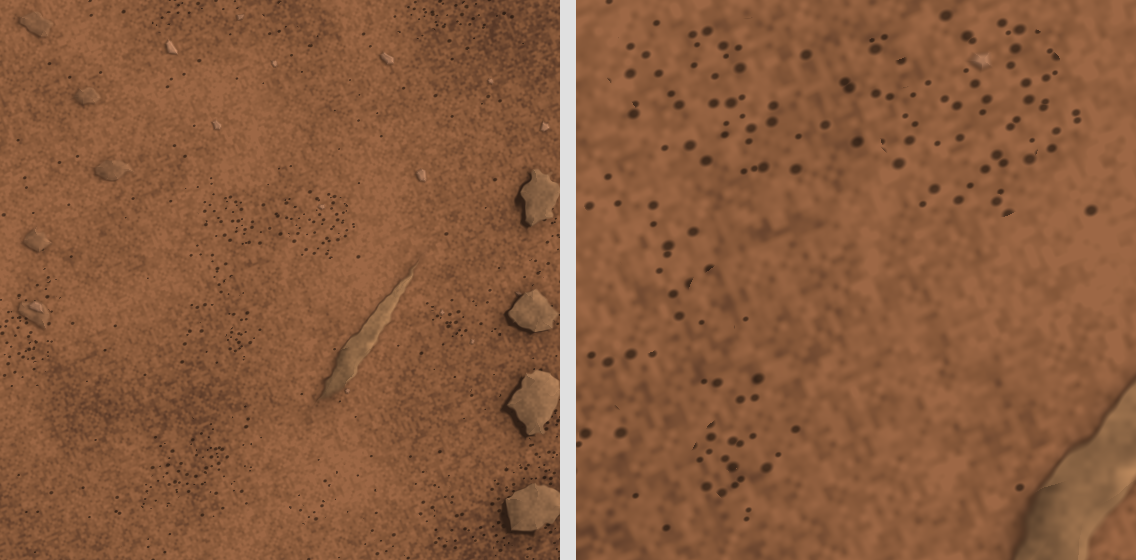
Left: the whole. Right: its middle third, enlarged.
Write a WebGL 2 fragment shader that draws this texture.

```glsl
#version 300 es
precision highp float;
// Dry rust-brown soil seen from above: warped noise gives the soft mottling,
// fine noise the grain, jittered cells the clustered pits. Faceted rocks, cut
// by random half-planes, lie on top with shadows toward the lower left.
#define MOTTLE_SCALE 3.2
#define MOTTLE_AMOUNT 1.45
#define GRAIN_SCALE 210.0
#define GRAIN_AMOUNT 0.62
#define PIT_SCALE 105.0
#define PIT_DARKNESS 0.50
#define EDGE_SOFTNESS 0.0022
#define LIGHT_DIR vec2(0.88, 0.47)
#define BOULDERS 4
#define STONES 5
#define PEBBLES 14
uniform vec2 u_resolution;
out vec4 fragColor;

float hash(vec2 p) {
  vec3 h = fract(vec3(p.xyx) * 0.1031);
  h += dot(h, h.yzx + 33.33);
  return fract((h.x + h.y) * h.z);
}
vec2 hash2(vec2 p) { return vec2(hash(p + 17.3), hash(p + 71.9)); }
mat2 rotation(float a) { return mat2(cos(a), -sin(a), sin(a), cos(a)); }

float noise(vec2 p) {
  vec2 i = floor(p), f = fract(p);
  f = f * f * (3.0 - 2.0 * f);
  return mix(mix(hash(i), hash(i + vec2(1, 0)), f.x),
             mix(hash(i + vec2(0, 1)), hash(i + vec2(1, 1)), f.x), f.y);
}
float fbm(vec2 p) {
  float sum = 0.0, amp = 0.5;
  for (int i = 0; i < 5; i++, amp *= 0.5) {
    sum += amp * noise(p);
    p = rotation(0.65) * p * 2.03 + 11.7;
  }
  return sum / 0.97;
}

// Small dark pits; density is the chance that a cell holds one.
float pits(vec2 p, float density) {
  float cover = 0.0;
  for (int k = 0; k < 9; k++) {
    vec2 id = floor(p) + vec2(k % 3 - 1, k / 3 - 1);
    float radius = mix(0.25, 0.6, hash(id + 5.1));
    float d = length((p - id - hash2(id)) * vec2(1.0, 1.25));
    cover = max(cover, step(hash(id + 39.7), density) * (1.0 - smoothstep(radius * 0.3, radius, d)));
  }
  return cover;
}

// Unit rock: x is the distance, y the light on the nearest facet.
vec2 rockShape(vec2 q, float seed, mat2 turn) {
  vec2 best = vec2(-9.0, 0.0);
  for (int k = 0; k < 7; k++) {
    vec2 h = hash2(vec2(float(k) * 3.7, seed));
    float a = 6.2832 * (float(k) + 0.75 * h.x) / 7.0;
    vec2 n = vec2(cos(a), sin(a));
    float d = dot(q, n) - mix(0.58, 1.0, h.y);
    if (d > best.x) best = vec2(d, dot(n * turn, LIGHT_DIR));
  }
  return best;
}
void addRock(inout vec3 col, vec2 p, vec2 center, vec2 extent, float angle,
             float seed, vec3 tint, float shadow) {
  float thin = min(extent.x, extent.y);
  vec2 v = p - center;
  if (length(v) > 2.2 * max(extent.x, extent.y)) return;
  mat2 turn = rotation(angle);
  v += min(0.012, 0.4 * thin) * (vec2(noise(p * 75.0), noise(p * 75.0 + 40.0)) - 0.5);
  vec2 body = rockShape(turn * v / extent, seed, turn);
  float shade = rockShape(turn * (v + LIGHT_DIR * thin * 0.24) / extent, seed, turn).x * thin;
  // Wide dim halo, then the tight shadow, then the lit faces.
  col *= 1.0 - 0.22 * shadow * (1.0 - smoothstep(0.0, 0.55 * thin, shade));
  col = mix(col, vec3(0.17, 0.11, 0.075), shadow * (1.0 - smoothstep(-0.003, 0.003, shade)));
  float facet = body.y * smoothstep(-0.5, -0.1, body.x);
  float rough = 0.6 * noise(p * 60.0 + seed) + 0.4 * noise(p * GRAIN_SCALE) - 0.5;
  vec3 face = tint * (1.0 + 0.2 * facet + 0.34 * rough);
  col = mix(col, face, 1.0 - smoothstep(-EDGE_SOFTNESS, EDGE_SOFTNESS, body.x * thin));
}

vec3 soil(vec2 p) {
  vec2 warp = vec2(fbm(p * 2.5 + 3.0), fbm(p * 2.5 + 19.0)) - 0.5;
  float tone = 0.53 + MOTTLE_AMOUNT * (fbm(p * MOTTLE_SCALE + 1.6 * warp) - 0.5);
  // Paler dust at the upper middle, darker ground at the right.
  vec2 dust = (p - vec2(0.62, 0.96)) * vec2(1.0, 1.4) + 0.2 * warp;
  tone += 0.2 * (1.0 - smoothstep(0.05, 0.3, length(dust)));
  tone -= 0.22 * smoothstep(0.72, 1.0, p.x + 0.3 * warp.x);
  vec2 g = rotation(0.4) * p;
  tone += GRAIN_AMOUNT * (noise(g * GRAIN_SCALE) + 0.6 * noise(g * GRAIN_SCALE * 0.47 + 8.0) - 0.8);
  vec3 col = mix(vec3(0.37, 0.24, 0.165), vec3(0.52, 0.34, 0.22), clamp(tone * 2.0, -0.2, 1.0));
  col = mix(col, vec3(0.615, 0.405, 0.27), clamp(tone * 2.0 - 1.0, 0.0, 1.0));
  float cluster = smoothstep(0.57, 0.74, fbm(p * 5.0 + 31.0));
  return col * (1.0 - PIT_DARKNESS * pits(g * PIT_SCALE, 0.012 + 0.4 * cluster));
}

void main() {
  vec2 p = gl_FragCoord.xy / u_resolution;
  vec3 col = soil(p);
  for (int i = 0; i < STONES; i++) {  // half-buried, on the left
    vec2 h = hash2(vec2(i, 4)), c = vec2(0.06 + 0.23 * h.x, 0.44 + 0.13 * float(i));
    addRock(col, p, c, mix(0.024, 0.042, h.y) * vec2(1.0, 0.62), h.x - 0.6, float(i) + 20.0, vec3(0.53, 0.365, 0.25), 0.45);
  }
  for (int i = 0; i < PEBBLES; i++) {  // denser toward the upper right
    vec2 h = hash2(vec2(i, 9)), c = vec2(sqrt(fract(float(i) * 0.618 + 0.15)), 0.25 + 0.73 * h.y);
    addRock(col, p, c, mix(0.005, 0.014, h.x * h.x) * vec2(1.0, 0.75), 6.0 * h.x, float(i) + 50.0, vec3(0.65, 0.46, 0.34), 0.6);
  }
  // One long tilted slab.
  addRock(col, p, vec2(0.65, 0.39), vec2(0.145, 0.021), 0.96, 83.0, vec3(0.55, 0.4, 0.27), 0.7);
  for (int i = 0; i < BOULDERS; i++) {  // along the right edge
    vec2 h = hash2(vec2(i, 14)), c = vec2(0.935 + 0.05 * h.x, 0.08 + 0.18 * float(i) + 0.03 * h.y);
    addRock(col, p, c, (0.074 - 0.008 * float(i)) * vec2(1.0, 0.78), 0.3 + h.y, float(i) + 90.0, vec3(0.54, 0.39, 0.27), 0.9);
  }
  fragColor = vec4(col, 1.0);
}
```
